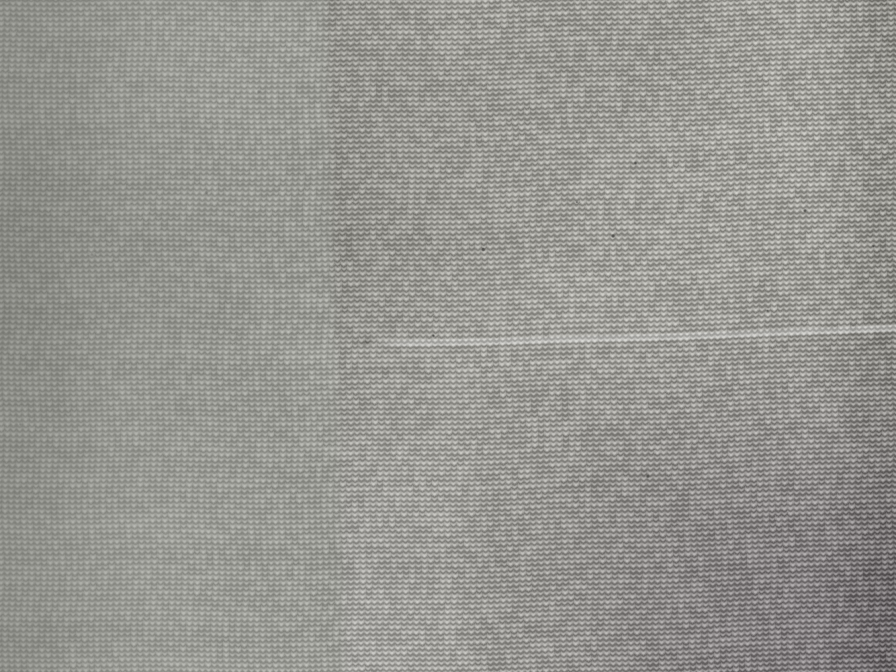
Reproduce this texture procedurally as a Shadertoy shader.

```glsl
// Fine grey woven cloth with a soft vertical seam, one pale pulled thread and small dark specks.
#define COLUMNS 146.0
#define ROWS 131.0
#define WAVE_HEIGHT 0.14
#define THREAD_HALF 0.25
#define WEAVE_CONTRAST 0.27
#define STITCH_VARIATION 0.075
#define SPECK_CELLS 9.0
#define SPECK_CHANCE 0.13
#define PULL_START 0.412
#define PULL_HALF 0.0046
#define BROAD_CONTRAST 0.032

const float TAU = 6.2831853;
const vec3 LEFT_CLOTH = vec3(0.602, 0.606, 0.583);
const vec3 RIGHT_CLOTH = vec3(0.618, 0.615, 0.594);
const vec3 MAUVE_SHADE = vec3(0.530, 0.513, 0.520);
const vec3 PULL_COLOR = vec3(0.79, 0.79, 0.78);
const vec3 SPECK_COLOR = vec3(0.25, 0.25, 0.24);

float hash(vec2 p) {
    vec3 q = fract(p.xyx * vec3(0.1031, 0.1030, 0.0973));
    q += dot(q, q.yzx + 33.33);
    return fract((q.x + q.y) * q.z);
}

// Layered sines, about -1 to 1
float mottle(vec2 p) {
    float sum = 0.0, weight = 0.5;
    for (int i = 0; i < 4; i++) {
        sum += weight * sin(p.x + 1.7 * sin(p.y)) * cos(p.y * 1.3 + sin(p.x * 0.8));
        p = mat2(1.6, 1.2, -1.2, 1.6) * p + 2.3;
        weight *= 0.5;
    }
    return sum;
}

// Height gained by the rows toward the right
float rowRise(float x) {
    float along = max(x - 0.35, 0.0);
    return 0.016 * along + 0.034 * along * along;
}

// Rows of scalloped stitches: x is coverage, y is the tone of each stitch
vec2 weave(vec2 uv, float pixel) {
    vec2 q = vec2(uv.x, uv.y - rowRise(uv.x)) * vec2(COLUMNS, ROWS);
    q += vec2(0.2, 0.12) * vec2(sin(uv.y * 31.0), sin(uv.x * 27.0));
    float bump = cos(TAU * q.x);
    q.y += WAVE_HEIGHT * bump;
    float tone = hash(floor(q + vec2(0.5, 0.0))) - 0.5;
    float soft = 0.6 * ROWS * pixel + 0.08;
    float d = abs(fract(q.y) - 0.5);
    float edge = THREAD_HALF + 0.06 * tone;
    float row = 1.0 - smoothstep(edge - soft, edge + soft, d);
    float crown = 0.78 + 0.22 * bump;
    return vec2(row * crown, tone);
}

// One speck at most in each scatter cell
float specks(vec2 p, float pixel) {
    vec2 cell = floor(p * SPECK_CELLS);
    float present = step(hash(cell + 17.0), SPECK_CHANCE);
    vec2 center = 0.15 + 0.7 * vec2(hash(cell + 3.1), hash(cell + 8.7));
    vec2 d = (fract(p * SPECK_CELLS) - center) / SPECK_CELLS;
    float radius = mix(0.001, 0.0024, hash(cell + 5.0));
    return present * (1.0 - smoothstep(radius - pixel, radius + pixel, length(d)));
}

void mainImage(out vec4 fragColor, in vec2 fragCoord) {
    vec2 uv = fragCoord / iResolution.xy;
    vec2 p = fragCoord / iResolution.y;
    float pixel = 1.0 / iResolution.y;

    // Broad light and the two cloth panels
    float seam = uv.x - mix(0.385, 0.365, uv.y);
    float right = smoothstep(-0.008, 0.008, seam);
    float lower = smoothstep(0.60, 0.05, uv.y);
    float mauve = lower * smoothstep(0.45, 0.95, uv.x);
    vec3 color = mix(LEFT_CLOTH, mix(RIGHT_CLOTH, MAUVE_SHADE, mauve), right);
    color -= 0.05 * right * exp(-max(seam, 0.0) * 9.0) * smoothstep(0.1, 0.6, uv.y);
    color += 0.02 * right * lower * exp(-seam * seam * 40.0) * vec3(0.9, 0.9, 1.2);
    color -= 0.015 * lower * smoothstep(0.52, 0.535, uv.x);
    color -= 0.065 * smoothstep(0.90, 1.0, uv.x);
    color -= 0.05 * smoothstep(0.18, 0.0, uv.x);
    color += BROAD_CONTRAST * mottle(p * 3.5);
    color += 0.5 * BROAD_CONTRAST * mottle(p * vec2(3.0, 40.0));

    // Weave, fainter toward the left where upright ribs show
    vec2 thread = weave(uv, pixel);
    float strength = mix(0.36 + 0.75 * uv.x, 0.76 + 0.24 * uv.x, right);
    color += WEAVE_CONTRAST * strength * (thread.x - 0.40);
    color += STITCH_VARIATION * strength * thread.y;
    float rib = cos(TAU * (uv.x * COLUMNS + 0.2 * sin(uv.y * 31.0)));
    color += 0.014 * (1.0 - right) * rib;

    // Pulled thread along one row, with a dark knot at its start
    float d = abs(uv.y - 0.487 - rowRise(uv.x));
    float pull = 1.0 - smoothstep(PULL_HALF - 1.3 * pixel, PULL_HALF + 1.3 * pixel, d);
    pull *= smoothstep(PULL_START, PULL_START + 0.04, uv.x);
    color = mix(color, PULL_COLOR + 0.2 * (thread.x - 0.5), 0.62 * pull);
    vec2 knot = (uv - vec2(PULL_START - 0.004, 0.489)) / vec2(0.006, 0.005);
    color -= 0.12 * exp(-dot(knot, knot));
    vec2 smudge = (uv - vec2(0.43, 0.447)) / vec2(0.05, 0.008);
    color -= 0.03 * exp(-dot(smudge, smudge));

    // Specks of dirt, mostly on the right panel
    float dirt = specks(p, pixel) * mix(0.3, 0.75, right);
    color = mix(color, SPECK_COLOR, dirt);
    fragColor = vec4(clamp(color, 0.0, 1.0), 1.0);
}
```
